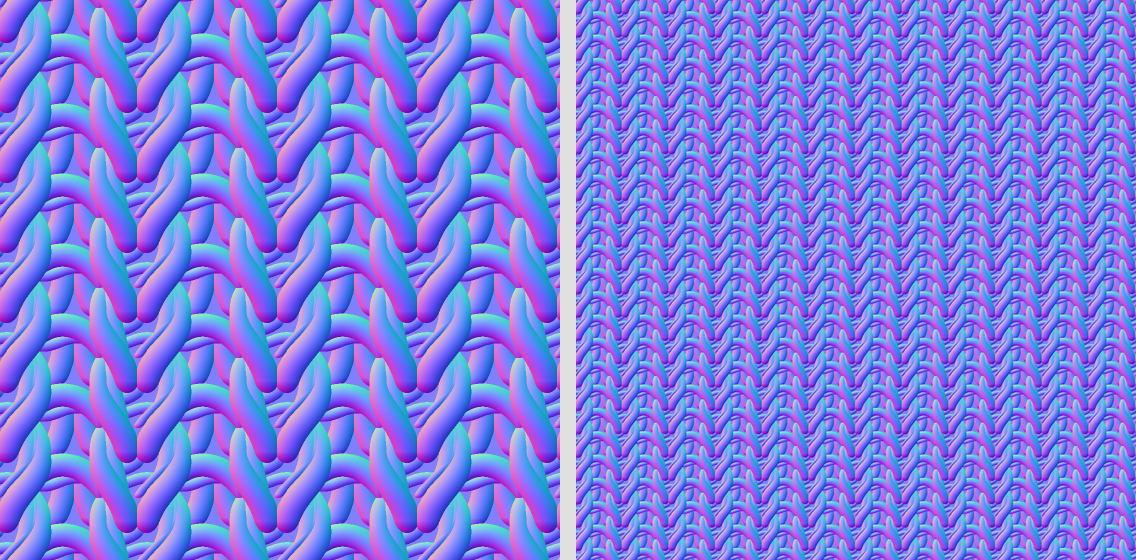
Left: one tile. Right: repeated 3 by 3.
Reproduce this texture map procedurally as a three.js fragment shader.

```glsl
// Tangent-space normal map of a plain knit: 4 stitches across, 8 rows up.
varying vec2 vUv;

float topHeight;
vec3 topNormal;

// Signed horizontal offset on a fabric that repeats every 2 units.
float wrapX(float x) {
  return mod(x + 1.0, 2.0) - 1.0;
}

// Round yarn with capped ends; keeps its normal where it lies uppermost.
void yarn(vec2 across, float d, float along, vec2 span, float radius, float base, float tilt) {
  float cap = max(along - span.y + radius, 0.0) + min(along - span.x - radius, 0.0);
  vec2 o = vec2(d, cap) / radius;
  float rise = 1.0 - dot(o, o);
  if (rise <= 0.0) return;
  rise = sqrt(rise);
  float height = base + radius * rise;
  if (height < topHeight) return;
  topHeight = height;
  vec2 tangent = vec2(-across.y, across.x);
  vec2 lean = 1.15 * (across * o.x + tangent * (o.y + tilt));
  topNormal = normalize(vec3(lean.x + 0.04, lean.y + 0.03, rise + 0.14));
}

// Yarn running sideways: dy is the offset from its centre line.
void levelYarn(float dy, float slope, float x, float reach, float radius, float base) {
  float k = inversesqrt(1.0 + slope * slope);
  yarn(vec2(-slope, 1.0) * k, dy * k, -x, vec2(-reach, reach), radius, base, 0.0);
}

// One leg of the V: two plies twisting about a swaying centre line.
void twistedLeg(float x, float u, float side) {
  float middle = side > 0.0 ? 0.295 : 1.665;
  float sway = side > 0.0 ? 0.2 : 0.15;
  float a = 2.86 * (u - 0.05);
  float slope = side * sway * 2.86 * sin(a);
  float k = inversesqrt(1.0 + slope * slope);
  vec2 across = vec2(1.0, -slope) * k;
  float d = wrapX(x - middle + side * sway * cos(a)) * k;
  float twist = 1.57 * (1.0 - smoothstep(0.3, 1.2, u)) - 1.2 * smoothstep(1.15, 1.7, u);
  vec2 ply = 0.09 * vec2(side * cos(twist), sin(twist));
  float base = -0.4 * (u - 0.45) * (u - 0.45);
  float tilt = 0.7 * u - 0.56;
  float swell = 0.055 * sin(2.86 * clamp(u, 0.0, 1.1));
  vec2 span = vec2(0.0, 1.7);
  yarn(across, d - ply.x, u, span, 0.145 + swell, base + ply.y, tilt);
  yarn(across, d + ply.x, u, span, 0.135, base - ply.y, tilt);
  // Loose strand curling over the right leg
  if (side > 0.0) {
    float curl = mix(-0.24, 0.04, smoothstep(0.55, 1.4, u));
    yarn(across, d - curl, u, vec2(0.5, 1.6), 0.06, base + 0.06, tilt);
  }
}

// Plain leg seen in the gap behind the arch.
void backLeg(float x, float u, float side) {
  float v = u + 0.25;
  float slope = side * v;
  float k = inversesqrt(1.0 + slope * slope);
  float d = wrapX(x - 1.06 - side * (0.14 + 0.5 * v * v)) * k;
  yarn(vec2(1.0, -slope) * k, d, u, vec2(-0.95, -0.1), 0.17, -0.75, 0.0);
}

vec3 knitNormal(vec2 p) {
  topHeight = -2.0;
  topNormal = vec3(0.0, 0.0, 1.0);
  for (int row = -1; row <= 1; row++) {
    float u = fract(p.y - 0.385) + float(row);

    // Both halves of the stitch
    for (int i = 0; i < 2; i++) {
      float side = float(i) * 2.0 - 1.0;
      backLeg(p.x, u, side);
      twistedLeg(p.x, u, side);
    }

    // Arch between neighbouring stitches
    float x = wrapX(p.x - 0.896);
    levelYarn(u + 0.03 + 1.05 * x * x, -2.1 * x, x, 0.65, 0.165, -0.5);

    // Thin ply waving behind the arch
    float a = 6.2831853 * (p.x - 0.104);
    levelYarn(u + 0.27 - 0.06 * cos(a), -0.377 * sin(a), 0.0, 1.0, 0.08, -0.6);

    // Small loop closing the foot of the V
    x = wrapX(p.x - 1.844);
    levelYarn(u + 0.04 - 0.5 * x - 1.15 * x * x, 0.5 + 2.3 * x, x, 0.25, 0.1, -0.35);
  }
  return topNormal;
}

void main() {
  // Average four samples to smooth the edges
  vec3 colour = vec3(0.0);
  for (int i = 0; i < 4; i++) {
    vec2 corner = vec2(mod(float(i), 2.0), floor(float(i) / 2.0)) - 0.5;
    vec3 n = knitNormal((vUv + corner / 1024.0) * 8.0);
    // Steep sides keep some blue
    n.z = max(n.z, 0.4);
    colour += 0.5 + 0.5 * n * vec3(-1.0, 1.0, 1.0);
  }
  gl_FragColor = vec4(colour / 4.0, 1.0);
}
```
